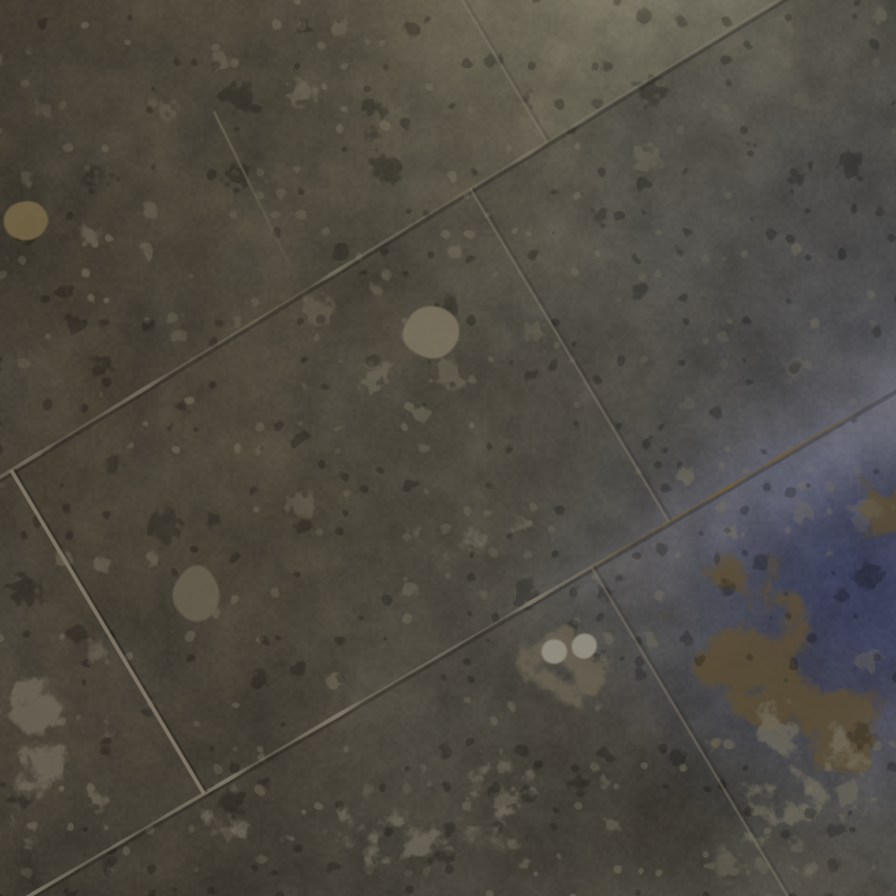
Reproduce this texture procedurally as a Shadertoy shader.

```glsl
// Worn stone floor: slanted rows of large slabs with thin, uneven joints.
// Slab coordinates give the joints; soft light, noise stains, worn discs
// and hashed flecks are layered over a mottled brown-grey base.

const float SLANT = 0.5375;       // row direction in radians
const float SLAB_LENGTH = 0.601;
const float ROW_SHIFT = 0.1;      // stagger between rows

float hash(vec2 p) {
    vec3 q = fract(p.xyx * vec3(0.1031, 0.1030, 0.0973));
    q += dot(q, q.yzx + 33.33);
    return fract((q.x + q.y) * q.z);
}

float noise(vec2 p) {
    vec2 i = floor(p), f = fract(p);
    f = f * f * (3.0 - 2.0 * f);
    return mix(mix(hash(i), hash(i + vec2(1, 0)), f.x),
               mix(hash(i + vec2(0, 1)), hash(i + vec2(1, 1)), f.x), f.y);
}

float fbm(vec2 p) {
    float sum = 0.0, amp = 0.5;
    for (int i = 0; i < 5; i++) {
        sum += amp * noise(p);
        p = mat2(1.6, 1.2, -1.2, 1.6) * p + 7.3;
        amp *= 0.5;
    }
    return sum;
}

// Soft elliptical region, 1 at its centre
float region(vec2 p, vec2 centre, vec2 size) {
    vec2 d = (p - centre) / size;
    return exp(-dot(d, d));
}

// Ragged stain that fills a region
float stain(vec2 p, float scale, float area) {
    return smoothstep(0.55, 0.70, fbm(p * scale) + (area - 0.5) * 0.5);
}

// Slightly uneven oval with a smooth edge
float disc(vec2 p, vec2 centre, vec2 radius, float px) {
    float wobble = 0.16 * (noise(p * 45.0) - 0.5);
    float d = (length((p - centre) / radius) - 1.0 + wobble) * radius.x;
    return 1.0 - smoothstep(-px, px + 0.002, d);
}

float stroke(float d, float halfWidth, float px) {
    return 1.0 - smoothstep(halfWidth - px, halfWidth + px, abs(d));
}

// Scattered specks: x is pale coverage, y is dark coverage
vec2 flecks(vec2 p, float px) {
    vec2 cover = vec2(0);
    for (int k = 0; k < 3; k++) {
        float scale = 13.0 * pow(1.8, float(k));
        vec2 g = p * scale + float(k) * 19.7, id = floor(g);
        vec2 centre = 0.3 + 0.4 * vec2(hash(id + 3.1), hash(id + 8.7));
        float radius = 0.05 + 0.14 * hash(id + 5.3);
        float d = length(fract(g) - centre) - radius + 0.22 * (noise(p * 150.0) - 0.5);
        float speck = (1.0 - smoothstep(-0.03, 0.07 + px * scale, d)) * step(0.76, hash(id));
        cover = max(cover, speck * (hash(id + 1.9) > 0.5 ? vec2(1, 0) : vec2(0, 1)));
    }
    return cover;
}

void mainImage(out vec4 fragColor, in vec2 fragCoord) {
    float px = 1.0 / iResolution.y;
    vec2 p = fragCoord * px;

    // Slab coordinates, rows widening slightly to the right
    vec2 along = vec2(cos(SLANT), sin(SLANT));
    float u = dot(p, along), v = dot(p, vec2(-along.y, along.x));
    float rowSize = 0.415 + 0.02 * u;
    float rowPos = (v + 0.0165 + 0.008 * u) / rowSize;
    float row = clamp(floor(rowPos), -1.0, 1.0);
    float slabPos = (u - 0.855 - ROW_SHIFT * row) / SLAB_LENGTH;

    // Base stone and large areas of light
    vec3 col = mix(vec3(0.265, 0.245, 0.205), vec3(0.315, 0.305, 0.27), smoothstep(0.1, 0.85, p.x));
    col += 0.015 * (hash(vec2(floor(slabPos), row) + 4.0) - 0.5);
    col += vec3(0.11, 0.105, 0.075) * region(p, vec2(0.62, 1.03), vec2(0.38, 0.28)) * (row > 0.0 ? 1.0 : 0.45);
    col += vec3(0.02, 0.017, 0.01) * region(p, vec2(0.3, 0.5), vec2(0.35, 0.25));
    col += vec3(0.01, 0.02, 0.06) * region(p, vec2(1.0, 0.68), vec2(0.25, 0.22));
    col = mix(col, vec3(0.23, 0.25, 0.38), 0.85 * region(p, vec2(0.98, 0.33), vec2(0.22, 0.19)));
    col += vec3(0.10, 0.10, 0.12) * region(vec2(u, v), vec2(1.02, -0.04), vec2(0.28, 0.055));
    col -= 0.08 * region(p, vec2(0.74, 0.09), vec2(0.12, 0.1));

    // Mottling and grain
    col *= 1.0 + 0.34 * (fbm(p * 7.0) - 0.48) + 0.24 * (fbm(p * 32.0 + 9.0) - 0.48);
    col.rg += vec2(0.025, 0.012) * (fbm(p * 11.0 + 30.0) - 0.48);
    col += 0.025 * (noise(p * 240.0) - 0.5);

    // Rust stains and pale scuffs
    float rust = region(p, vec2(0.99, 0.45), vec2(0.06, 0.07))
               + region(p, vec2(0.83, 0.32), vec2(0.08, 0.09))
               + 0.75 * region(p, vec2(0.91, 0.17), vec2(0.11, 0.08));
    col = mix(col, vec3(0.37, 0.31, 0.19), 0.75 * stain(p + 2.0, 19.0, rust));
    float scuff = 0.75 * region(vec2(u, v), vec2(0.70, 0.07), vec2(0.10, 0.035))
                + 0.85 * region(p, vec2(0.04, 0.19), vec2(0.05, 0.12))
                + 0.85 * region(p, vec2(0.45, 0.06), vec2(0.08, 0.05))
                + 0.65 * region(p, vec2(0.55, 0.12), vec2(0.08, 0.06))
                + 0.75 * region(p, vec2(0.25, 0.08), vec2(0.06, 0.03))
                + 0.70 * region(p, vec2(0.90, 0.14), vec2(0.09, 0.12));
    col = mix(col, vec3(0.46, 0.44, 0.38), 0.65 * stain(p + 5.0, 34.0, scuff));

    // Flecks of grit and lime
    vec2 grit = flecks(p, px);
    col = mix(col, vec3(0.46, 0.44, 0.37), grit.x * (0.22 + 0.4 * noise(p * 9.0)));
    col *= 1.0 - 0.22 * grit.y;

    // Row joints, pale at the left and ochre to the right
    float rowLine = (rowPos - clamp(round(rowPos), 0.0, 1.0)) * rowSize;
    float wear = noise(vec2(u * 28.0, row * 0.01 + 3.0));
    vec3 jointCol = mix(vec3(0.49, 0.47, 0.41), vec3(0.44, 0.37, 0.23), smoothstep(0.72, 0.82, u) * step(rowPos, 0.5));
    float fade = rowPos < 0.5 ? 1.0 - smoothstep(1.05, 1.14, u) : 0.75;
    col *= 1.0 - 0.2 * stroke(rowLine + 0.003, 0.0025, px);
    col = mix(col, jointCol, fade * (0.4 + 0.6 * wear) * stroke(rowLine, 0.0012 + 0.0012 * wear, px));

    // Cross joints: one clean pale joint, the others faint or filled
    float joint = round(slabPos);
    float clean = joint == -1.0 && row == 0.0 ? 1.0 : 0.0;
    float visible = joint == 0.0 ? 0.35 + 0.25 * wear : 0.95 * clean;
    float cross = (slabPos - joint) * SLAB_LENGTH;
    col *= 1.0 - 0.25 * visible * stroke(cross - 0.003, 0.002, px);
    col = mix(col, vec3(0.50, 0.47, 0.41), visible * stroke(cross, 0.0015 + 0.0006 * clean, px));
    float crack = stroke(u - 0.635 - 0.08 * (v - 0.4), 0.0015, px) * step(1.0, rowPos) * step(v, 0.63);
    col = mix(col, vec3(0.42, 0.40, 0.33), crack * smoothstep(0.38, 0.62, v) * 0.7);

    // Worn round patches
    col = mix(col, vec3(0.47, 0.44, 0.365), 0.95 * disc(p, vec2(0.482, 0.629), vec2(0.031, 0.028), px));
    col = mix(col, vec3(0.40, 0.375, 0.31), 0.9 * disc(p, vec2(0.219, 0.337), vec2(0.025, 0.030), px));
    col = mix(col, vec3(0.47, 0.41, 0.28), 0.85 * disc(p, vec2(0.029, 0.754), vec2(0.023, 0.021), px));
    col = mix(col, vec3(0.42, 0.39, 0.33), 0.8 * stain(p, 24.0, region(p, vec2(0.634, 0.25), vec2(0.05, 0.05))));
    for (float i = 0.0; i < 2.0; i++)
        col = mix(col, vec3(0.57, 0.55, 0.50), disc(p, vec2(0.619 + 0.033 * i, 0.273 + 0.006 * i), vec2(0.013), px));

    fragColor = vec4(clamp(col, 0.0, 1.0), 1.0);
}
```
